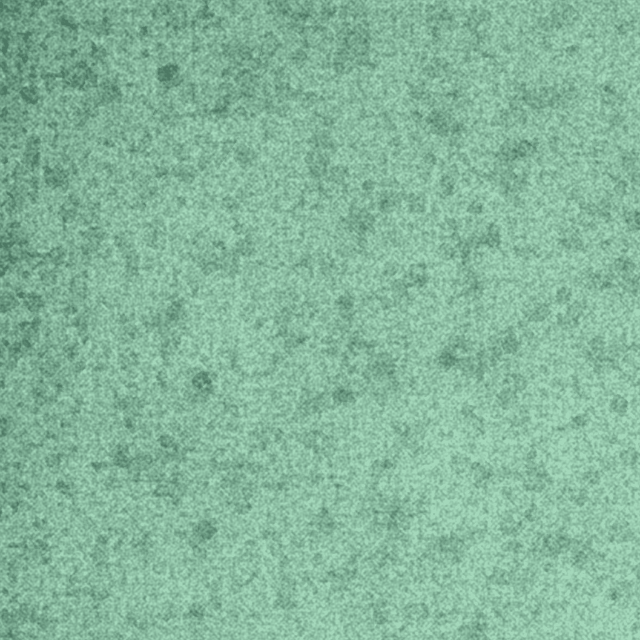
A three.js fragment shader for this texture:

```glsl
// Weathered sea-green plaster: a pale ground with ragged darker blotches and flecks,
// under fine grain and a faint diagonal weave. Layers of gradient noise and
// scattered discs add up to one tone, which picks a colour from a green ramp.

varying vec2 vUv;

vec2 hash2(vec2 p) {
  vec3 q = fract(p.xyx * vec3(0.1031, 0.1030, 0.0973));
  q += dot(q, q.yzx + 33.33);
  return fract((q.xx + q.yz) * q.zy);
}

float cornerSlope(vec2 cell, vec2 offset) {
  float angle = 6.2832 * hash2(cell).x;
  return dot(vec2(cos(angle), sin(angle)), offset);
}

// Gradient noise, about -0.7 to 0.7
float gradientNoise(vec2 p) {
  vec2 i = floor(p);
  vec2 f = p - i;
  vec2 u = f * f * f * (f * (f * 6.0 - 15.0) + 10.0);
  vec2 e = vec2(1.0, 0.0);
  float low = mix(cornerSlope(i, f), cornerSlope(i + e, f - e), u.x);
  float high = mix(cornerSlope(i + e.yx, f - e.yx), cornerSlope(i + 1.0, f - 1.0), u.x);
  return mix(low, high, u.y);
}

float fbm(vec2 p) {
  float sum = 0.0;
  float amplitude = 1.0;
  for (int octave = 0; octave < 4; octave++) {
    sum += amplitude * gradientNoise(p);
    p = mat2(1.6, 1.2, -1.2, 1.6) * p + 17.3;
    amplitude *= 0.6;
  }
  return sum;
}

// Ragged discs, one possible per cell; chance is the share of cells filled
float scatteredSpots(vec2 p, float chance, float ragged) {
  vec2 home = floor(p);
  float cover = 0.0;
  for (int y = -1; y <= 1; y++) {
    for (int x = -1; x <= 1; x++) {
      vec2 cell = home + vec2(float(x), float(y));
      vec2 place = hash2(cell + 41.0);
      vec2 traits = hash2(cell + 97.0);
      float radius = mix(0.2, 0.5, traits.y * traits.y);
      float edge = length(p - cell - place) - radius + ragged;
      float spot = (1.0 - smoothstep(-0.06, 0.06, edge)) * step(traits.x, chance);
      cover = max(cover, spot * mix(0.55, 1.0, place.x));
    }
  }
  return cover;
}

void main() {
  vec2 uv = vUv;

  // Wear: darker along the left side and upper left corner, paler lower right
  float leftWear = exp(-9.0 * uv.x);
  float cornerWear = exp(-3.5 * length((uv - vec2(0.0, 1.0)) * vec2(1.0, 1.3)));
  float tone = 0.81 - 0.28 * leftWear - 0.28 * cornerWear;
  tone += 0.15 * smoothstep(0.1, 1.0, uv.x) * (1.0 - uv.y);
  tone -= 0.10 * smoothstep(0.7, 1.0, uv.y);

  // Broad clouds and crumbly blotches
  float crumbs = fbm(uv * 60.0 + 5.0);
  float cloud = fbm(uv * 5.0 + 23.0);
  tone += 0.14 * cloud;
  float blotch = fbm(uv * 17.0 + 61.0) + 0.25 * crumbs - 0.2 * cloud;
  tone -= 0.29 * smoothstep(0.14, 0.36, blotch);

  // Large soft patches and small dark flecks
  float wear = leftWear + cornerWear;
  tone -= 0.27 * scatteredSpots(uv * 13.0, 0.24 + 0.2 * wear, 0.2 * crumbs);
  tone -= 0.42 * scatteredSpots(uv * 31.0 + 7.0, 0.13 + 0.25 * wear, 0.2 * crumbs);

  // Speckle, with pale chips towards the lower right
  tone += 0.38 * gradientNoise(uv * 86.0 + 11.0);
  tone -= (0.2 + 0.25 * wear) * smoothstep(0.15, 0.4, gradientNoise(uv * 64.0 + 31.0));
  float chips = smoothstep(0.22, 0.45, gradientNoise(uv * 44.0 + 83.0));
  tone += 0.24 * chips * uv.x * (1.0 - 0.7 * uv.y);

  // Fine grain, diagonal weave and faint straight threads
  tone += 0.60 * gradientNoise(uv * 147.0 + 3.0);
  tone += 0.50 * gradientNoise(uv.yx * 223.0 + 47.0);
  vec2 weave = sin(6.2832 * 128.0 * uv);
  tone += 0.12 * weave.x * weave.y;
  tone += 0.09 * gradientNoise(vec2(uv.x * 70.0, uv.y * 2.0));
  tone += 0.08 * gradientNoise(vec2(uv.x * 2.0, uv.y * 70.0) + 19.0);

  // Green ramp from shaded blotch to bright ground
  vec3 shadedGreen = vec3(0.38, 0.56, 0.47);
  vec3 paleGreen = vec3(0.60, 0.80, 0.69);
  gl_FragColor = vec4(mix(shadedGreen, paleGreen, clamp(tone, -0.35, 1.2)), 1.0);
}
```
